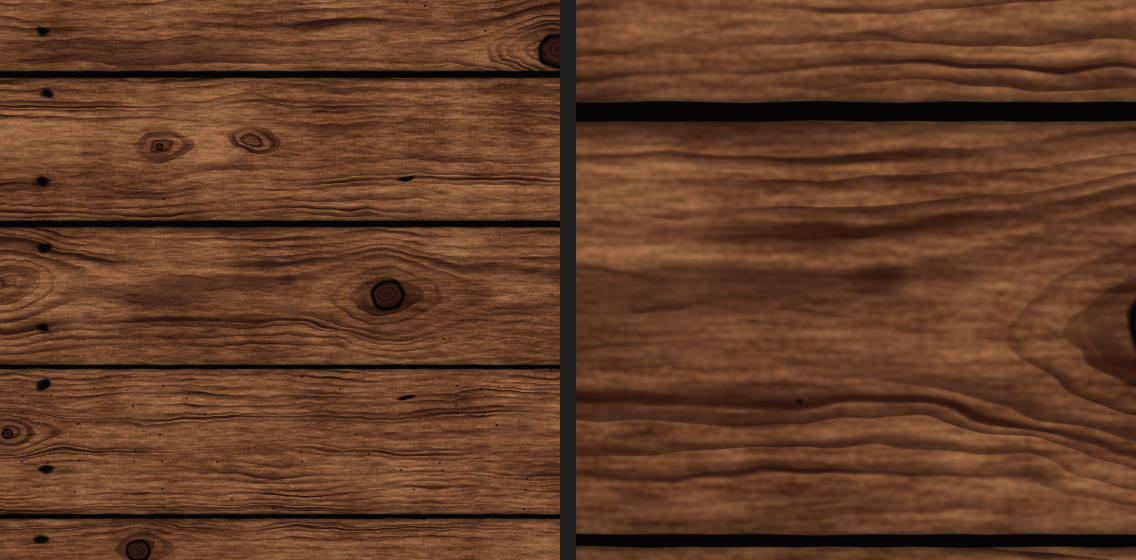
Left: the whole. Right: its middle third, enlarged.
Give the GLSL for this texture, as a WebGL 2 fragment shader.

```glsl
#version 300 es
precision highp float;
uniform vec2 u_resolution;
out vec4 fragColor;

const float PITCH = 0.263;
const float FIRST_SEAM = 0.078;
const vec3 LIGHT_WOOD = vec3(0.61, 0.41, 0.27);
const vec3 DARK_WOOD = vec3(0.28, 0.145, 0.075);
const vec3 DEEP_GRAIN = vec3(0.15, 0.06, 0.035);
const vec3 KNOT_HEART = vec3(0.22, 0.11, 0.07);
const vec3 GAP = vec3(0.025, 0.015, 0.015);
// Knots: centre, core radius, swell of the surrounding grain
const vec4 KNOTS[7] = vec4[](
    vec4(0.247, 0.017, 0.022, 0.030), vec4(0.013, 0.225, 0.010, 0.035),
    vec4(0.693, 0.473, 0.030, 0.070), vec4(0.000, 0.490, 0.000, 0.075),
    vec4(0.285, 0.738, 0.007, 0.040), vec4(0.450, 0.748, 0.000, 0.040),
    vec4(0.995, 0.909, 0.034, 0.065));

float hash(vec2 p) {
    vec3 q = fract(p.xyx * vec3(0.1031, 0.1030, 0.0973));
    q += dot(q, q.yzx + 33.33);
    return fract((q.x + q.y) * q.z);
}
float cornerSlope(vec2 cell, vec2 offset) {
    float angle = 6.28318 * hash(cell);
    return dot(vec2(cos(angle), sin(angle)), offset);
}
float gradientNoise(vec2 p) {
    vec2 i = floor(p), f = fract(p), e = vec2(1.0, 0.0);
    vec2 u = f * f * f * (f * (f * 6.0 - 15.0) + 10.0);
    return mix(mix(cornerSlope(i, f), cornerSlope(i + e, f - e), u.x),
               mix(cornerSlope(i + e.yx, f - e.yx), cornerSlope(i + 1.0, f - 1.0), u.x), u.y);
}
float smoothMin(float a, float b, float k) {
    float h = max(k - abs(a - b), 0.0) / k;
    return min(a, b) - 0.25 * h * h * k;
}
// Planks differ slightly in height
float plankCoord(float y) {
    float s = (y - FIRST_SEAM) / PITCH;
    return s - 0.017 * sin(2.0944 * s);
}
// Closed ovals beside the knot, open lines bulging around it further out
float grainAround(vec2 d, float swell) {
    float x = d.x / (1.5 * swell);
    return sqrt(d.y * d.y + swell * swell * (1.0 - exp(-x * x)));
}
// Latewood: slow darkening, then a sharp edge
float growthLine(float phase, float start) {
    float f = fract(phase);
    return smoothstep(start, 0.9, f) * (1.0 - smoothstep(0.92, 1.0, f));
}
float blob(vec2 d, vec2 radius, float edge) {
    return 1.0 - smoothstep(1.0 - edge, 1.0 + edge, length(d / radius));
}

void main() {
    vec2 p = gl_FragCoord.xy / u_resolution;
    float pixel = 1.0 / u_resolution.y;
    float plank = plankCoord(p.y), row = floor(plank), across = fract(plank);
    vec2 seed = vec2(17.3, 41.7) * (row + 3.0);
    float rough = gradientNoise(p * 45.0);

    // Grain field bent by wander and by the knots of this plank
    vec2 bent = p + vec2(0.03, 0.018) * gradientNoise(p * vec2(4.0, 11.0) + seed)
        + vec2(0.016, 0.007) * gradientNoise(p * vec2(11.0, 30.0) + seed)
        + vec2(0.008, 0.003) * gradientNoise(p * vec2(32.0, 70.0) + seed);
    float field = 1.0, halo = 0.0;
    vec4 core = vec4(0.0);
    for (int i = 0; i < 7; i++) {
        vec4 knot = KNOTS[i];
        if (floor(plankCoord(knot.y)) != row) continue;
        field = smoothMin(field, grainAround(bent - knot.xy, knot.w), 0.012);
        vec2 d = p - knot.xy;
        halo = max(halo, exp(-dot(d, d) / pow(0.02 + 1.2 * knot.z, 2.0)));
        float r = length(d * vec2(1.0, 1.1)) / max(knot.z, 0.0001) + 0.16 * rough;
        float rings = 0.25 + 0.2 * sin(r * 19.0 + 4.0 * rough);
        vec3 heart = mix(KNOT_HEART, GAP, max(rings, smoothstep(0.65, 0.92, r)));
        core = mix(core, vec4(heart, 1.0), 1.0 - smoothstep(0.92, 1.12, r));
    }

    // Wood tone: blotches, cross bands, fibres and short dark pores
    float tone = 0.62 + 0.48 * gradientNoise(p * vec2(3.0, 9.0) + seed)
        + 0.22 * gradientNoise(p * vec2(16.0, 5.0) + seed)
        + 0.42 * gradientNoise(p * vec2(8.0, 100.0) + seed)
        + 0.42 * gradientNoise(p * vec2(38.0, 230.0) + seed)
        + 0.24 * gradientNoise(p * vec2(170.0, 240.0));
    vec3 color = mix(DARK_WOOD, LIGHT_WOOD, clamp(tone, 0.0, 1.1));
    float pores = smoothstep(0.2, 0.55, gradientNoise(bent * vec2(14.0, 150.0) + seed));

    // Growth lines, wider apart on the middle planks
    float density = abs(row - 1.5) < 1.0 ? 58.0 : 88.0;
    float phase = field * density + 1.3 * gradientNoise(vec2(field * 28.0, p.x * 0.8) + seed);
    float fade = smoothstep(-0.35, 0.45, gradientNoise(p * vec2(5.0, 16.0) + seed + 9.0));
    float fine = growthLine(phase, 0.4) * (0.14 + 0.46 * fade + 0.45 * halo);
    float bold = growthLine(phase * 0.37 + 0.3, 0.78) * (0.22 + 0.7 * fade);
    color = mix(color, DEEP_GRAIN, clamp(max(fine, bold) + 0.3 * pores, 0.0, 0.88));
    color = mix(color, DEEP_GRAIN, 0.4 * halo);
    color = mix(color, core.rgb, core.a);

    // Nail pairs with rust streaks, and one split on every other plank
    float stain = 0.0, hole = 0.0;
    for (int i = 0; i < 2; i++) {
        float side = float(i);
        vec2 jitter = vec2(hash(seed + side), hash(seed + side + 5.0)) - 0.5;
        vec2 nail = vec2(0.08, 0.31 + 0.54 * side) + jitter * vec2(0.02, 0.09);
        vec2 d = vec2(p.x - nail.x, (across - nail.y) * PITCH) + 0.007 * rough;
        hole = max(hole, blob(d, vec2(0.012, 0.0075), 0.4));
        stain = max(stain, exp(-abs(d.x) / 0.025 - abs(d.y) / 0.006));
        vec2 split = vec2(p.x - 0.725, (plank - 2.0 * side - 0.79 + 0.48 * side) * PITCH);
        split.y -= 0.2 * split.x - 0.004 * rough;
        hole = max(hole, blob(split, vec2(0.016, 0.004), 0.4));
    }
    // Sparse pinholes
    vec2 grid = p * vec2(40.0, 60.0), cell = floor(grid);
    float speck = blob(fract(grid) - 0.3 - 0.4 * hash(cell + 3.0), vec2(0.08, 0.1), 0.5);
    hole = max(hole, 0.7 * speck * step(row == 0.0 ? 0.93 : 0.99, hash(cell)));
    color = mix(mix(color, DEEP_GRAIN, 0.65 * stain), GAP, 0.95 * hole);

    // Seams with shaded plank edges
    float edge = (0.5 - abs(across - 0.5)) * PITCH;
    float halfGap = mix(0.0038, 0.0058, smoothstep(0.4, 0.58, p.y))
        + 0.0014 * gradientNoise(vec2(p.x * 22.0, row));
    color *= 1.0 - 0.4 * exp(-max(edge - halfGap, 0.0) / 0.005);
    fragColor = vec4(mix(GAP, color, smoothstep(-pixel, pixel, edge - halfGap)), 1.0);
}
```
